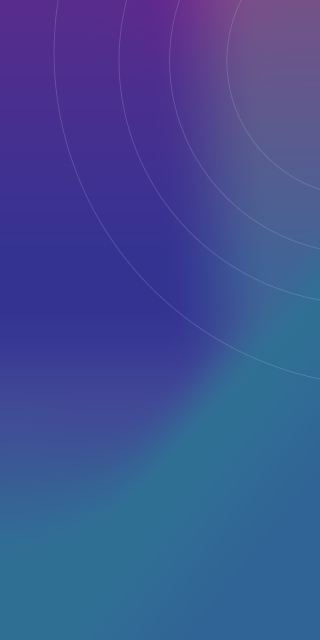
A WebGL 2 fragment shader for this background:

```glsl
#version 300 es
precision highp float;

uniform vec2 u_resolution;
out vec4 outColor;

// Palette
const vec3 PURPLE = vec3(0.345, 0.173, 0.550);
const vec3 INDIGO = vec3(0.204, 0.200, 0.573);
const vec3 HAZE   = vec3(0.259, 0.282, 0.588);
const vec3 MAUVE  = vec3(0.455, 0.322, 0.533);
const vec3 SLATE  = vec3(0.251, 0.392, 0.588);
const vec3 TEAL   = vec3(0.188, 0.437, 0.582);
const vec3 BLUE   = vec3(0.190, 0.388, 0.588);
const vec3 LINE   = vec3(0.780, 0.760, 0.860);

// Magenta glow at the top edge
const vec2 GLOW_CENTER = vec2(0.62, 0.0);
const float GLOW_RADIUS = 0.18;
const vec3 GLOW_TINT = vec3(0.045, -0.025, 0.005);

// Bend of the border between the upper and lower fields
const float BORDER_LEVEL = 1.50;
const float BORDER_KNEE = 0.40;
const float BORDER_SLOPE = 1.12;
const float BORDER_ROUNDING = 0.02;

// Rings: centre and radius, in canvas widths from the upper left
const vec3 RINGS[4] = vec3[4](
  vec3(1.132, 0.190, 0.423),
  vec3(1.132, 0.190, 0.602),
  vec3(1.132, 0.189, 0.760),
  vec3(1.211, 0.164, 1.042)
);
const float LINE_HALF_WIDTH = 0.0013;
const float LINE_OPACITY = 0.24;

vec3 upperField(vec2 p) {
  // Left column falls from purple through indigo to a pale haze
  vec3 left = mix(PURPLE, INDIGO, clamp(p.y / 0.8, 0.0, 1.0));
  left = mix(left, HAZE, smoothstep(0.95, 1.30, p.y));

  // Right column falls from mauve to slate
  vec3 right = mix(MAUVE, SLATE, clamp(p.y / 0.85, 0.0, 1.0));

  float shift = 0.06 * p.y;
  vec3 color = mix(left, right, smoothstep(0.45 + shift, 0.81 + shift, p.x));

  vec2 d = (p - GLOW_CENTER) / GLOW_RADIUS;
  return color + GLOW_TINT * exp(-dot(d, d));
}

vec3 lowerField(vec2 p) {
  float along = dot(p, vec2(0.78, 0.62));
  return mix(TEAL, BLUE, smoothstep(1.35, 1.78, along));
}

// Blend weight of the lower field: wide on the left, tight on the right
float lowerWeight(vec2 p) {
  float d = p.x - BORDER_KNEE;
  float bend = 0.5 * (d + sqrt(d * d + BORDER_ROUNDING));
  float middle = BORDER_LEVEL - BORDER_SLOPE * bend;
  float spread = mix(0.32, 0.14, smoothstep(0.0, 0.6, p.x));
  return smoothstep(middle - spread, middle + spread, p.y);
}

float ringCoverage(vec2 p, vec3 ring, float pixel) {
  float d = abs(length(p - ring.xy) - ring.z);
  return clamp((LINE_HALF_WIDTH + 0.5 * pixel - d) / pixel, 0.0, 1.0);
}

void main() {
  // Canvas widths, with y running down from the top edge
  float pixel = 1.0 / u_resolution.x;
  vec2 p = vec2(gl_FragCoord.x, u_resolution.y - gl_FragCoord.y) * pixel;

  vec3 color = mix(upperField(p), lowerField(p), lowerWeight(p));

  for (int i = 0; i < 4; i++) {
    color = mix(color, LINE, LINE_OPACITY * ringCoverage(p, RINGS[i], pixel));
  }

  outColor = vec4(color, 1.0);
}
```
